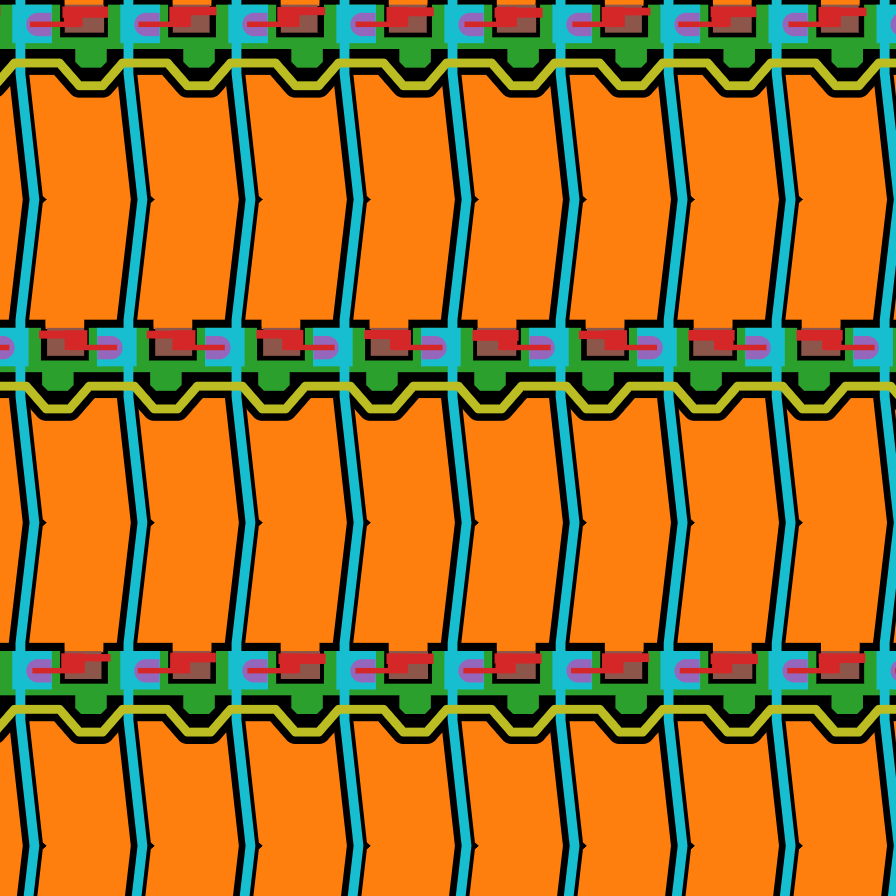
A WebGL 2 fragment shader for this pattern:

```glsl
#version 300 es
precision highp float;

uniform vec2 u_resolution;
out vec4 fragColor;

// Layout, in design units: the canvas is GRID units on each side
const float GRID = 768.0;
const vec2 PITCH = vec2(92.6, 277.0);   // column and row spacing
const vec2 START = vec2(17.5, -3.0);    // first cord, top of first band
const float CORD_HALF = 4.2;
const float CORD_BEND = 12.0;
const float RIBBON_HALF = 3.8;
const float OUTLINE_HALF = 10.2;        // dark margin around the ribbon
const float RIBBON_Y = 57.0;
const float DIP_Y = 76.5;
const float DIP_X = 60.5;
const float WEAR = 2.5;                 // variation between repeats

const vec3 ORANGE = vec3(1.0, 0.498, 0.055);
const vec3 BLACK = vec3(0.0);
const vec3 GREEN = vec3(0.173, 0.627, 0.173);
const vec3 CYAN = vec3(0.09, 0.745, 0.812);
const vec3 YELLOW = vec3(0.737, 0.741, 0.133);
const vec3 RED = vec3(0.839, 0.153, 0.157);
const vec3 BROWN = vec3(0.549, 0.337, 0.294);
const vec3 PURPLE = vec3(0.58, 0.404, 0.741);

float hash(vec2 p) {
  vec3 q = fract(p.xyx * vec3(0.1031, 0.1030, 0.0973));
  q += dot(q, q.yzx + 33.33);
  return fract((q.x + q.y) * q.z);
}

float wrapCentered(float x, float period) {
  return mod(x + 0.5 * period, period) - 0.5 * period;
}

float boxDistance(vec2 p, vec2 low, vec2 high) {
  vec2 d = max(low - p, p - high);
  return max(d.x, d.y);
}

float segmentDistance(vec2 p, vec2 a, vec2 b) {
  vec2 ab = b - a;
  float t = clamp(dot(p - a, ab) / dot(ab, ab), 0.0, 1.0);
  return length(p - a - ab * t);
}

void paint(inout vec3 color, vec3 ink, float dist, float pixel) {
  color = mix(color, ink, clamp(0.5 - dist / pixel, 0.0, 1.0));
}

void main() {
  vec2 uv = gl_FragCoord.xy / u_resolution;
  vec2 p = vec2(uv.x, 1.0 - uv.y) * GRID - START;
  float pixel = GRID / min(u_resolution.x, u_resolution.y);

  // Cell coordinates; every other row is mirrored about its cords
  float row = floor((p.y + 10.0) / PITCH.y);
  float y = p.y - row * PITCH.y;
  float side = mod(row, 2.0) < 0.5 ? 1.0 : -1.0;
  float shifted = side * p.x + 13.0;
  float column = floor(shifted / PITCH.x);
  vec2 q = vec2(shifted - column * PITCH.x - 13.0, y);
  vec2 cell = vec2(column, row) + 40.0;
  float wearA = (hash(cell) - 0.5) * WEAR;
  float wearB = (hash(cell + 17.0) - 0.5) * WEAR;

  // Bent vertical cord
  float down = mod(y, PITCH.y);
  float bend = clamp(min((down - 66.0) / 108.0, (PITCH.y - down) / 103.0), 0.0, 1.0);
  float cordX = wrapCentered(p.x - CORD_BEND * bend, PITCH.x);
  float cord = abs(cordX) - CORD_HALF;
  float tip = max(0.0, 3.0 - abs(down - 174.0));
  float cordShadow = max(-cordX - 10.0, cordX - 7.5 - tip);

  // Ribbon with one dip per column
  vec2 r = vec2(abs(wrapCentered(q.x - DIP_X, PITCH.x)), y);
  vec2 dipEdge = vec2(10.0, DIP_Y);
  vec2 flatEdge = vec2(27.0, RIBBON_Y);
  float ribbon = min(segmentDistance(r, vec2(0.0, DIP_Y), dipEdge),
                 min(segmentDistance(r, dipEdge, flatEdge),
                     segmentDistance(r, flatEdge, vec2(60.0, RIBBON_Y))));
  float profile = mix(DIP_Y, RIBBON_Y, clamp((r.x - 10.0) / 17.0, 0.0, 1.0));

  // Dark band, notched along its top
  float band = max(-y, min(y - profile, ribbon - OUTLINE_HALF));
  band = max(band, -boxDistance(q, vec2(38.0, -20.0), vec2(71.0, 7.0)));

  // Green strip with a chamfered tab hanging over each dip
  float strip = max(7.0 - y, y - 45.0);
  float tab = max(max(r.x - 13.5, 40.0 - y), max(y - 61.0, (r.x + y - 69.5) * 0.707));
  float recess = boxDistance(q, vec2(34.0, 6.0), vec2(75.0, 35.0));
  float plug = boxDistance(q, vec2(38.0, 7.0), vec2(70.5 + wearA, 31.0));

  // Clasp block, rounded eye and stepped pin
  float block = boxDistance(q, vec2(-7.0, 7.0), vec2(27.0, 40.0));
  float eye = min(length(q - vec2(15.0, 24.0)) - 10.0,
                  boxDistance(q, vec2(15.0, 14.0), vec2(26.5, 34.0)));
  float pin = boxDistance(q, vec2(36.0, 9.0 + 0.5 * wearB), vec2(76.0 + wearB, 17.0 + wearA));
  pin = min(pin, boxDistance(q, vec2(36.0 + wearA, 9.0), vec2(54.0 + wearB, 26.0)));
  pin = min(pin, boxDistance(q, vec2(9.0 + wearB, 21.5), vec2(50.0, 26.2)));

  vec3 color = ORANGE;
  paint(color, BLACK, cordShadow, pixel);
  paint(color, BLACK, band, pixel);
  paint(color, GREEN, min(strip, tab), pixel);
  paint(color, BLACK, recess, pixel);
  paint(color, ORANGE, boxDistance(q, vec2(38.0, 0.0), vec2(71.0, 8.0)), pixel);
  paint(color, BROWN, plug, pixel);
  paint(color, CYAN, min(block, cord), pixel);
  paint(color, PURPLE, eye, pixel);
  paint(color, RED, pin, pixel);
  paint(color, YELLOW, ribbon - RIBBON_HALF, pixel);
  fragColor = vec4(color, 1.0);
}
```
